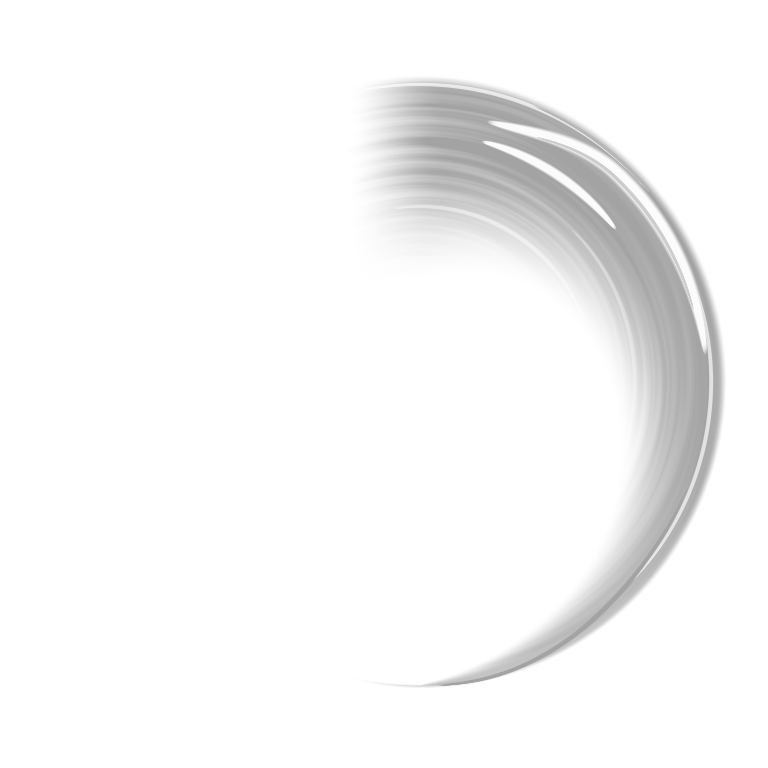
Write a Shadertoy shader that draws this background.

```glsl
// Draws a grey brushed crescent sweeping clockwise round a white canvas.
#define CENTER vec2(0.547, 0.503)
#define OUTER_RADIUS 0.398
#define INNER_START 0.125
#define SPIRAL_POWER 1.18
#define INK_STRENGTH 0.36
#define STREAK_DENSITY 75.0
#define STREAK_DEPTH 0.55

const float PI = 3.14159;

vec2 hashGradient(vec2 cell) {
    vec2 h = vec2(dot(cell, vec2(127.1, 311.7)), dot(cell, vec2(269.5, 183.3)));
    return 2.0 * fract(sin(h) * 43758.5) - 1.0;
}

float gradientNoise(vec2 p) {
    vec2 i = floor(p), f = fract(p);
    vec2 u = f * f * (3.0 - 2.0 * f);
    vec2 e = vec2(0.0, 1.0);
    float low = mix(dot(hashGradient(i), f),
                    dot(hashGradient(i + e.yx), f - e.yx), u.x);
    float high = mix(dot(hashGradient(i + e.xy), f - e.xy),
                     dot(hashGradient(i + e.yy), f - e.yy), u.x);
    return mix(low, high, u.y);
}

// Bristle marks: fine across the radius, long along the sweep.
float bristles(float r, float sweep) {
    float sum = 0.0, weight = 0.6;
    vec2 p = vec2(r * STREAK_DENSITY, sweep * 2.5);
    for (int i = 0; i < 3; i++) {
        sum += weight * gradientNoise(p);
        p = p * vec2(2.1, 1.4) + 17.3;
        weight *= 0.6;
    }
    return sum;
}

// Arc that tapers to a point at both ends of its span.
float taperedArc(float offset, float halfWidth, float sweep, vec2 span) {
    float s = clamp((sweep - span.x) / (span.y - span.x), 0.0, 1.0);
    float taper = sqrt(sin(PI * s) + 1e-4);
    float w = halfWidth * taper + 0.0008;
    return (1.0 - smoothstep(0.45 * w, w, abs(offset))) * smoothstep(0.0, 0.35, taper);
}

void mainImage(out vec4 fragColor, in vec2 fragCoord) {
    float side = min(iResolution.x, iResolution.y);
    vec2 p = (fragCoord - 0.5 * iResolution.xy) / side + 0.5 - CENTER;
    float r = length(p);
    // Sweep runs from 0 at the top, through the right, to 1 at the bottom.
    float sweep = 0.5 - atan(p.y, p.x + 1e-6) / PI;
    float t = clamp(sweep, 0.0, 1.0);

    // Crescent body between a spiral inner edge and a round outer edge
    float inner = mix(INNER_START, OUTER_RADIUS - 0.004, pow(t, SPIRAL_POWER));
    float depth = (r - inner) / (OUTER_RADIUS - inner);
    float ink = smoothstep(0.0, 0.68, depth);
    float rimWidth = mix(0.016, 0.004, t);
    float rim = 1.0 - smoothstep(OUTER_RADIUS - rimWidth, OUTER_RADIUS + 0.002, r);

    // Streaks are strongest at the dry start and on the inner edge
    float dryness = mix(1.0, 0.45, smoothstep(0.0, 0.3, t) * smoothstep(0.2, 0.7, depth));
    ink *= clamp(0.94 + STREAK_DEPTH * 1.6 * dryness * bristles(r, sweep), 0.0, 1.08);

    // Bare gaps left between bristles
    float gapRadius = mix(0.350, 0.373, smoothstep(0.08, 0.24, t));
    float gaps = taperedArc(r - 0.323, 0.0075, sweep, vec2(0.08, 0.29));
    gaps = max(gaps, taperedArc(r - gapRadius, 0.0125, sweep, vec2(0.08, 0.47)));
    gaps = max(gaps, 0.75 * taperedArc(r - 0.387, 0.0025, sweep, vec2(-0.08, 0.28)));
    gaps = max(gaps, 0.70 * taperedArc(r - 0.379, 0.0028, sweep, vec2(0.36, 0.74)));
    gaps = max(gaps, 0.45 * taperedArc(r - 0.228, 0.0030, sweep, vec2(-0.05, 0.40)));
    gaps = max(gaps, 0.30 * taperedArc(r - 0.280, 0.0030, sweep, vec2(0.25, 0.62)));
    ink *= 1.0 - 0.96 * gaps;

    // Dark hairlines through the wide gap, on the rim and along the tail
    float hairline = 0.55 * taperedArc(r - gapRadius + 0.005, 0.0025, sweep, vec2(0.14, 0.42));
    hairline = max(hairline, 0.8 * taperedArc(r - 0.3885, 0.0035, sweep, vec2(0.12, 0.66)));
    float tailRadius = mix(0.374, 0.396, smoothstep(0.68, 0.95, t));
    hairline = max(hairline, taperedArc(r - tailRadius, 0.0038, sweep, vec2(0.62, 0.985)));
    ink = max(ink * rim, hairline);

    // Soft start at the top and thin fade at the tail
    float startFade = smoothstep(-0.095, 0.035, p.x + 0.025 * bristles(r, 0.0));
    float tailFade = mix(1.0, 0.75, smoothstep(0.55, 0.8, t) * (1.0 - hairline));
    ink *= startFade * tailFade;

    fragColor = vec4(vec3(1.0 - INK_STRENGTH * clamp(ink, 0.0, 1.0)), 1.0);
}
```
